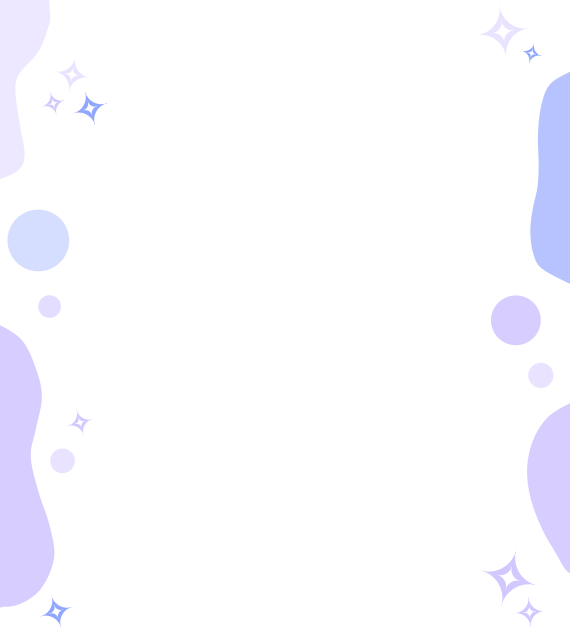
Give the GLSL for this background, as a Shadertoy shader.

```glsl
// Soft pastel blobs, dots and four-pointed sparkles along both sides of a white page.

// Lengths are in percent of the canvas height.
#define UNITS 100.0
#define BLOB_REACH 10.0    // widest extent of a blob from its side
#define CURVE_STEPS 7      // straight pieces per blob span
#define CORE_SCALE 0.42    // white core relative to its sparkle

const int KNOTS = 13;
const int DOTS = 5;
const int STARS = 9;

const vec3 WHITE = vec3(1.0);
const vec3 PALE = vec3(0.929, 0.910, 1.0);
const vec3 MIST = vec3(0.918, 0.890, 1.0);
const vec3 HAZE = vec3(0.890, 0.870, 1.0);
const vec3 LILAC = vec3(0.843, 0.808, 1.0);
const vec3 VIOLET = vec3(0.825, 0.780, 1.0);
const vec3 SKY = vec3(0.835, 0.871, 1.0);
const vec3 PERIWINKLE = vec3(0.714, 0.765, 1.0);
const vec3 BLUE = vec3(0.565, 0.655, 1.0);

// Blob outlines: x runs inward from the nearest side, y runs up.
const vec2 LEFT_TOP[KNOTS] = vec2[KNOTS](
    vec2(6.25, 103.3), vec2(7.8, 98.05), vec2(7.3, 95.0), vec2(5.85, 91.7),
    vec2(3.1, 88.6), vec2(2.4, 85.9), vec2(3.1, 80.5), vec2(3.85, 75.8),
    vec2(2.85, 73.4), vec2(0.0, 72.0), vec2(-3.3, 70.8), vec2(-8.0, 87.0),
    vec2(-2.6, 107.8));
const vec2 LEFT_LOW[KNOTS] = vec2[KNOTS](
    vec2(0.0, 49.2), vec2(3.5, 46.75), vec2(5.6, 42.45), vec2(6.55, 38.0),
    vec2(5.6, 32.95), vec2(4.8, 28.65), vec2(6.0, 23.2), vec2(7.8, 17.7),
    vec2(8.4, 12.5), vec2(5.75, 7.3), vec2(0.65, 5.2), vec2(-5.2, 8.2),
    vec2(-3.3, 50.4));
const vec2 RIGHT_TOP[KNOTS] = vec2[KNOTS](
    vec2(0.0, 88.8), vec2(3.1, 86.85), vec2(4.45, 83.7), vec2(5.0, 79.2),
    vec2(4.9, 74.0), vec2(5.1, 70.7), vec2(5.85, 67.2), vec2(6.2, 63.8),
    vec2(5.75, 60.4), vec2(4.4, 58.05), vec2(0.0, 55.65), vec2(-3.0, 54.4),
    vec2(-3.2, 90.2));
const vec2 RIGHT_LOW[KNOTS] = vec2[KNOTS](
    vec2(0.0, 37.0), vec2(3.25, 35.0), vec2(5.35, 32.15), vec2(6.5, 28.65),
    vec2(6.65, 25.0), vec2(5.85, 21.1), vec2(4.15, 16.9), vec2(2.35, 13.8),
    vec2(0.95, 11.35), vec2(0.0, 10.4), vec2(-2.0, 9.0), vec2(-4.0, 22.0),
    vec2(-3.3, 38.3));

// Dots: centre, radius. A negative x is measured from the right side.
const vec3 DOT[DOTS] = vec3[DOTS](
    vec3(5.99, 62.43, 4.82), vec3(7.75, 52.1, 1.77), vec3(9.77, 28.0, 1.93),
    vec3(-8.46, 49.95, 3.89), vec3(-4.56, 41.35, 1.97));
const vec3 DOT_COLOR[DOTS] = vec3[DOTS](SKY, HAZE, MIST, LILAC, MIST);

// Sparkles: centre, arm length, counterclockwise tilt.
const vec4 STAR[STARS] = vec4[STARS](
    vec4(11.26, 88.35, 2.7, -0.18), vec4(8.33, 83.85, 1.83, 0.27),
    vec4(14.06, 83.07, 2.67, 0.29), vec4(12.5, 33.98, 2.0, 0.27),
    vec4(8.79, 4.43, 2.53, 0.29), vec4(-10.48, 95.05, 4.05, 0.13),
    vec4(-5.99, 91.67, 1.6, -0.25), vec4(-9.57, 9.7, 4.45, -0.26),
    vec4(-6.32, 4.36, 2.3, 0.07));
const vec3 STAR_COLOR[STARS] = vec3[STARS](
    MIST, VIOLET, BLUE, VIOLET, BLUE, MIST, BLUE, VIOLET, VIOLET);

vec2 spline(vec2 a, vec2 b, vec2 c, vec2 d, float t) {
    return b + 0.5 * t * (c - a + t * (2.0 * a - 5.0 * b + 4.0 * c - d
         + t * (3.0 * (b - c) + d - a)));
}

// Signed distance to the closed spline through the knots.
float blobDistance(vec2 p, vec2 knot[KNOTS]) {
    float nearest = 1e6, side = 1.0;
    vec2 from = knot[0];
    for (int i = 0; i < KNOTS; i++) {
        for (int j = 1; j <= CURVE_STEPS; j++) {
            vec2 to = spline(knot[(i + KNOTS - 1) % KNOTS], knot[i], knot[(i + 1) % KNOTS],
                             knot[(i + 2) % KNOTS], float(j) / float(CURVE_STEPS));
            vec2 e = to - from, w = p - from;
            vec2 gap = w - e * clamp(dot(w, e) / dot(e, e), 0.0, 1.0);
            nearest = min(nearest, dot(gap, gap));
            bool crosses = (from.y > p.y) != (to.y > p.y);
            if (crosses && w.x < e.x * w.y / e.y) side = -side;
            from = to;
        }
    }
    return side * sqrt(nearest);
}

// Four tips joined by concave quarter circles.
float starDistance(vec2 q, float arm) {
    q = abs(q);
    return max(arm - length(q - arm), max(q.x, q.y) - arm);
}

void mainImage(out vec4 fragColor, in vec2 fragCoord) {
    float pixel = UNITS / iResolution.y;
    float width = iResolution.x * pixel;
    vec2 p = fragCoord * pixel;
    vec2 mirrored = vec2(width - p.x, p.y);
    vec3 color = WHITE;
    #define PAINT(tint, dist) color = mix(color, tint, clamp(0.5 - (dist) / pixel, 0.0, 1.0))

    // Blobs
    if (p.x < BLOB_REACH) {
        PAINT(PALE, blobDistance(p, LEFT_TOP));
        PAINT(LILAC, blobDistance(p, LEFT_LOW));
    }
    if (mirrored.x < BLOB_REACH) {
        PAINT(PERIWINKLE, blobDistance(mirrored, RIGHT_TOP));
        PAINT(LILAC, blobDistance(mirrored, RIGHT_LOW));
    }
    // Dots
    for (int i = 0; i < DOTS; i++) {
        vec2 center = DOT[i].xy + vec2(DOT[i].x < 0.0 ? width : 0.0, 0.0);
        PAINT(DOT_COLOR[i], length(p - center) - DOT[i].z);
    }
    // Sparkles with white cores
    for (int i = 0; i < STARS; i++) {
        vec4 s = STAR[i];
        vec2 q = p - s.xy - vec2(s.x < 0.0 ? width : 0.0, 0.0);
        vec2 axis = vec2(cos(s.w), sin(s.w));
        q = vec2(dot(q, axis), dot(q, vec2(-axis.y, axis.x)));
        PAINT(STAR_COLOR[i], starDistance(q, s.z));
        PAINT(WHITE, starDistance(q, s.z * CORE_SCALE));
    }
    fragColor = vec4(color, 1.0);
}
```
